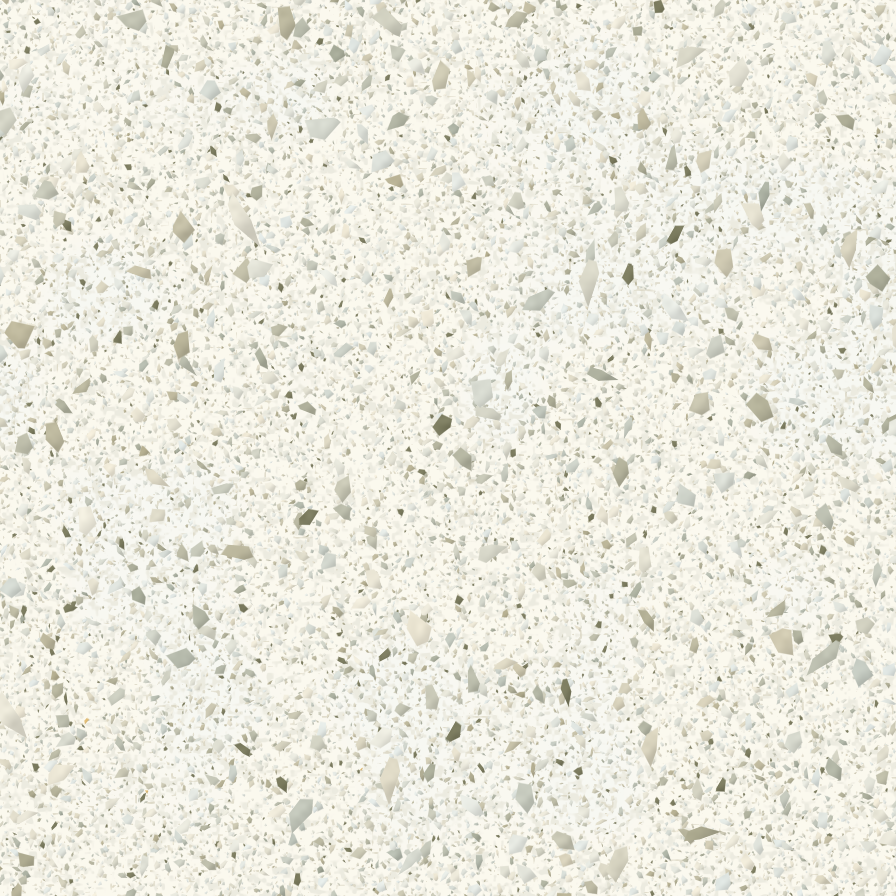
Write a three.js fragment shader that draws this texture.

```glsl
// Pale quartz terrazzo: angular grey-green stone chips of several sizes in a grainy cream binder.
varying vec2 vUv;

float hash(vec2 p) {
  return fract(sin(dot(p, vec2(127.1, 311.7))) * 43758.5453);
}

float noise(vec2 p) {
  vec2 i = floor(p), f = fract(p);
  f = f * f * (3.0 - 2.0 * f);
  return mix(mix(hash(i), hash(i + vec2(1.0, 0.0)), f.x),
             mix(hash(i + vec2(0.0, 1.0)), hash(i + vec2(1.0, 1.0)), f.x), f.y);
}

// Signed distance to an irregular convex chip bounded by five straight sides.
float chipDistance(vec2 p, float radius, vec2 id) {
  float angle = (hash(id + 3.1) - 0.5) * 2.6;
  float stretch = mix(1.0, 1.5, hash(id + 4.7));
  float c = cos(angle), s = sin(angle);
  p = mat2(c, s, -s, c) * p * vec2(stretch, 1.0 / stretch);
  float d = -1.0;
  for (int k = 0; k < 5; k++) {
    float side = float(k);
    float a = (side + 0.8 * hash(id + side * 1.7 + 9.0)) * 1.2566;
    float reach = radius * mix(0.6, 1.0, hash(id + side * 2.3 + 21.0));
    d = max(d, dot(p, vec2(cos(a), sin(a))) - reach);
  }
  return d;
}

// Stone tint: mostly pale, a few dark olive, very rarely ochre.
vec3 chipColor(vec2 id) {
  float depth = hash(id + 5.3);
  float rare = hash(id + 6.9);
  vec3 stone = mix(vec3(0.90, 0.90, 0.86), vec3(0.65, 0.65, 0.56), depth * depth);
  stone += (hash(id + 7.7) - 0.5) * vec3(-0.05, 0.0, 0.06);
  stone = mix(stone, vec3(0.48, 0.48, 0.37), step(0.95, rare));
  return mix(stone, vec3(0.86, 0.72, 0.45), step(0.997, rare));
}

// Scatters one jittered chip per grid cell over the colour below.
vec3 scatterChips(vec3 color, vec2 uv, float cells, float radius, float density, float seed) {
  vec2 home = floor(uv * cells);
  for (int y = -1; y <= 1; y++) {
    for (int x = -1; x <= 1; x++) {
      vec2 cell = home + vec2(float(x), float(y));
      vec2 id = cell + seed;
      if (hash(id) > density) continue;
      vec2 center = cell + vec2(hash(id + 1.3), hash(id + 2.9));
      vec2 p = uv - center / cells;
      float size = hash(id + 8.1);
      float r = radius * mix(0.55, 1.0, size * size);
      float d = chipDistance(p, r, id);
      float cover = 1.0 - smoothstep(-0.0009, 0.0009, d);

      // Shaded lower right flank, faint cloudiness inside
      vec3 stone = chipColor(id);
      stone *= 1.03 - 0.12 * smoothstep(-0.2, 1.0, dot(p, vec2(0.7, -0.7)) / r);
      stone += 0.05 * (noise(uv * 130.0 + seed) - 0.5);
      color = mix(color, stone, cover);
    }
  }
  return color;
}

// Cream ground with soft cool clouds, fine grain and tiny warm specks.
vec3 binder(vec2 uv) {
  vec3 color = mix(vec3(0.985, 0.975, 0.935), vec3(0.97, 0.972, 0.95),
                   smoothstep(0.45, 0.85, noise(uv * 9.0)));
  float grain = 0.6 * noise(uv * 230.0) + 0.4 * noise(uv * 110.0 + 31.0);
  color = mix(color, vec3(0.92, 0.915, 0.87), 0.9 * smoothstep(0.5, 0.75, grain));
  float speck = smoothstep(0.8, 0.95, noise(uv * 250.0 + 57.0));
  return mix(color, vec3(0.84, 0.82, 0.74), 0.7 * speck);
}

void main() {
  vec3 color = binder(vUv);
  // Finest chips first, so that the large ones lie on top
  color = scatterChips(color, vUv, 150.0, 0.0022, 0.55, 11.0);
  color = scatterChips(color, vUv, 78.0, 0.0046, 0.62, 37.0);
  color = scatterChips(color, vUv, 40.0, 0.0085, 0.5, 73.0);
  color = scatterChips(color, vUv, 18.0, 0.0165, 0.36, 119.0);
  gl_FragColor = vec4(clamp(color, 0.0, 1.0), 1.0);
}
```
